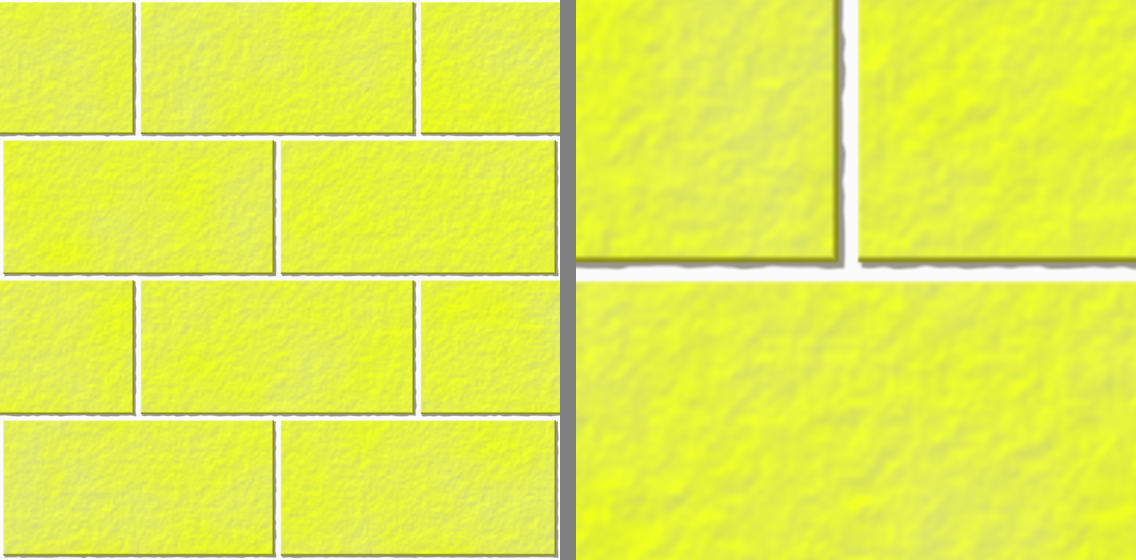
Left: the whole. Right: its middle third, enlarged.
A three.js fragment shader for this pattern:

```glsl
// Glossy yellow bricks in running bond: four rows of two, on white grout.
// Each brick is a box lit from the upper left, with olive lower and right rims
// and a ragged grey shadow; wrapping noise gives the tint and rough relief.
varying vec2 vUv;

float hash(vec2 p) {
  vec3 v = fract(p.xyx * vec3(0.1031, 0.103, 0.0973));
  v += dot(v, v.yzx + 33.33);
  return fract((v.x + v.y) * v.z);
}

// Value noise with a whole number of cells across the canvas.
float wrapNoise(vec2 uv, float cells, float seed) {
  vec2 p = uv * cells;
  vec2 i = floor(p);
  vec2 f = fract(p);
  f = f * f * (3.0 - 2.0 * f);
  vec2 a = mod(i, cells) + seed;
  vec2 b = mod(i + 1.0, cells) + seed;
  return mix(mix(hash(a), hash(vec2(b.x, a.y)), f.x),
             mix(hash(vec2(a.x, b.y)), hash(b), f.x), f.y);
}

float surfaceHeight(vec2 uv) {
  return 0.45 * wrapNoise(uv, 56.0, 3.0)
       + 0.35 * wrapNoise(uv, 104.0, 17.0)
       + 0.20 * wrapNoise(uv, 190.0, 41.0);
}

float box(vec2 p, vec2 low, vec2 high, float blur) {
  vec2 inside = smoothstep(-blur, blur, p - low) * smoothstep(-blur, blur, high - p);
  return inside.x * inside.y;
}

void main() {
  // Brick layout: alternate rows shift by half a brick.
  vec2 grid = vUv * vec2(2.0, 4.0);
  float row = mod(floor(grid.y), 4.0);
  float oddRow = mod(row, 2.0);
  grid.x += 0.5 * oddRow;
  float column = mod(floor(grid.x), 2.0);
  vec2 p = fract(grid) * vec2(0.5, 0.25);

  // Brick corners; joints on the canvas border sit slightly inward.
  vec2 low = vec2(0.0013, 0.0105);
  vec2 high = vec2(0.4896, 0.2492);
  if (oddRow < 0.5 && column < 0.5) low.x = 0.0060;
  if (oddRow < 0.5 && column > 0.5) high.x = 0.4932;
  if (row < 0.5) low.y = 0.0078;
  if (row > 2.5) high.y = 0.2461;

  // Broad tint patches per brick, and fine relief lit from the upper left.
  float seed = 7.0 + 31.0 * (row * 2.0 + column);
  float patches = 0.55 * wrapNoise(vUv, 9.0, seed)
                + 0.30 * wrapNoise(vUv, 20.0, seed)
                + 0.15 * wrapNoise(vUv, 46.0, seed);
  float relief = surfaceHeight(vUv) - surfaceHeight(vUv + vec2(-0.0028, 0.0036));
  float tint = clamp(0.5 + 1.25 * (patches - 0.5) + 1.3 * relief, -0.2, 1.25);
  vec3 brick = mix(vec3(0.885, 0.925, 0.41), vec3(0.902, 0.968, 0.135), tint);
  brick *= 1.0 + 0.18 * relief;

  // Dark lower and right rims, pale upper and left rims.
  float shadeEdge = min(p.y - low.y, high.x - p.x);
  float lightEdge = min(p.x - low.x, high.y - p.y);
  brick = mix(brick, vec3(0.95, 0.97, 0.52), 0.5 * smoothstep(0.0035, 0.0, lightEdge));
  brick = mix(brick, vec3(0.50, 0.51, 0.07), 0.9 * smoothstep(0.0050, 0.0008, shadeEdge));

  // Ragged cast shadow fading into the grout.
  float ragged = 0.0022 * (wrapNoise(vUv, 120.0, 61.0) - 0.5);
  float reach = 0.0032 + ragged;
  float shadow = box(p, low + vec2(0.002, -reach), high + vec2(reach, -0.002), 0.0016);
  vec3 color = mix(vec3(0.985), vec3(0.53, 0.52, 0.47), 0.85 * shadow);

  color = mix(color, brick, box(p, low, high, 0.0012));
  gl_FragColor = vec4(color, 1.0);
}
```
